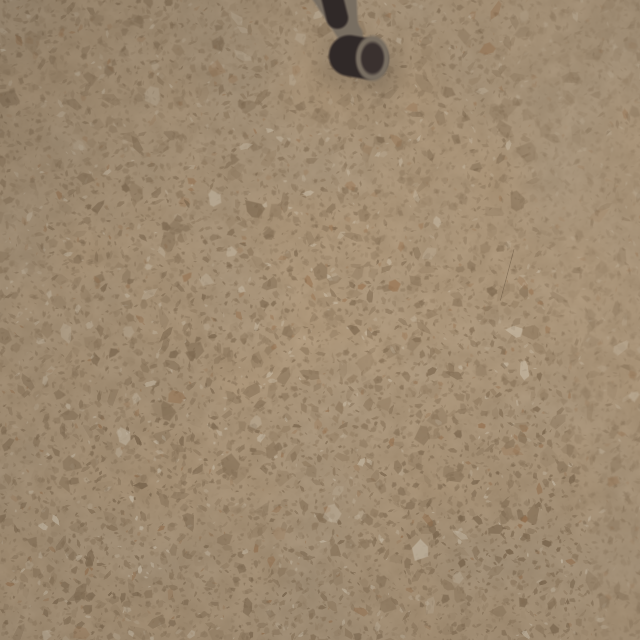
A Shadertoy shader for this texture:

```glsl
// Worn beige terrazzo floor with a dark chair caster at the top edge.
// Three scales of random convex stone chips lie over mottled cement;
// broad noise shades the floor, and capsules and ellipses form the caster.

float hash(vec2 p) {
    return fract(sin(dot(p, vec2(127.1, 311.7))) * 43758.5453);
}

float noise(vec2 p) {
    vec2 i = floor(p), f = fract(p);
    f = f * f * (3.0 - 2.0 * f);
    return mix(mix(hash(i), hash(i + vec2(1, 0)), f.x),
               mix(hash(i + vec2(0, 1)), hash(i + vec2(1, 1)), f.x), f.y);
}

float fbm(vec2 p) {
    float sum = 0.0, amp = 0.5;
    for (int i = 0; i < 4; i++) {
        sum += amp * noise(p);
        p = p * 2.03 + 17.3;
        amp *= 0.5;
    }
    return sum;
}

float capsule(vec2 p, vec2 a, vec2 b, float r) {
    vec2 d = b - a;
    return length(p - a - d * clamp(dot(p - a, d) / dot(d, d), 0.0, 1.0)) - r;
}

float ellipse(vec2 p, vec2 r) {
    return (length(p / r) - 1.0) * min(r.x, r.y);
}

float fill(float d, float soft) {
    return 1.0 - smoothstep(-soft, soft, d);
}

// Lays one scale of angular chips over the floor colour
vec3 addChips(vec3 floorColor, vec2 uv, float cells, float seed, float soft, float strength) {
    vec2 p = uv * cells + seed;
    vec2 cell = floor(p);
    for (int y = -1; y <= 1; y++)
    for (int x = -1; x <= 1; x++) {
        vec2 id = cell + vec2(x, y);
        float kind = hash(id + 3.7), tint = hash(id + 8.1);
        vec2 q = p - id - vec2(hash(id), hash(id + 41.3));
        float turn = 6.2832 * hash(id + 12.9);
        q = mat2(cos(turn), sin(turn), -sin(turn), cos(turn)) * q;
        q.y *= 1.0 + 1.3 * hash(id + 27.4);

        // Intersect six jittered half planes
        float size = mix(0.13, 0.42, pow(hash(id + 19.6), 1.4));
        float d = -1.0;
        for (int k = 0; k < 6; k++) {
            float r = hash(id + float(k) * 5.3 + 61.0);
            float a = (float(k) + 0.8 * r) * 1.0472;
            d = max(d, dot(q, vec2(cos(a), sin(a))) - size * (0.7 + 0.5 * fract(r * 7.0)));
        }

        vec3 stone = mix(vec3(0.47, 0.39, 0.295), vec3(0.58, 0.495, 0.39), tint);
        float opacity = mix(0.35, 0.95, hash(id + 33.8));
        if (kind < 0.06) stone = vec3(0.76, 0.71, 0.63);
        else if (kind < 0.10) stone = vec3(0.58, 0.44, 0.31);
        else if (kind > 0.8) opacity *= 0.3;
        floorColor = mix(floorColor, stone, fill(d, soft * cells) * opacity * strength);
    }
    return floorColor;
}

// Paints the fork, wheel, rim and hub with a soft contact shadow
vec3 addCaster(vec3 color, vec2 uv) {
    vec3 rubber = vec3(0.19, 0.16, 0.155), metal = vec3(0.47, 0.43, 0.38);
    vec2 hub = uv - vec2(0.582, 0.909);
    color *= 1.0 - 0.22 * fill(capsule(uv, vec2(0.54, 0.9), vec2(0.59, 0.89), 0.02), 0.05);
    color = mix(color, metal, fill(capsule(uv, vec2(0.505, 1.01), vec2(0.548, 0.945), 0.019), 0.003));
    color = mix(color, metal, fill(capsule(uv, vec2(0.545, 1.01), vec2(0.548, 0.94), 0.012), 0.003));
    color = mix(color, rubber, fill(capsule(uv, vec2(0.515, 1.02), vec2(0.527, 0.972), 0.017), 0.003));
    color = mix(color, rubber, fill(capsule(uv, vec2(0.546, 0.913), vec2(0.575, 0.908), 0.032), 0.003));
    color = mix(color, metal, fill(ellipse(hub, vec2(0.026, 0.035)), 0.003));
    return mix(color, rubber * 1.2, fill(ellipse(hub, vec2(0.018, 0.025)), 0.003));
}

void mainImage(out vec4 fragColor, in vec2 fragCoord) {
    vec2 uv = fragCoord / iResolution.xy;

    // The slab right of the slanted joint is smoother and fainter
    float rightSlab = smoothstep(-0.025, 0.025, uv.x - 0.94 + 0.153 * uv.y);
    float soft = mix(0.0014, 0.0026, max(rightSlab, uv.y * 0.6));
    float strength = mix(1.0, 0.6, rightSlab) * mix(1.0, 0.75, uv.y);
    strength *= 0.65 + 0.7 * fbm(uv * 6.0 + 4.0);

    // Cement with broad and fine mottling
    vec3 color = vec3(0.648, 0.567, 0.463);
    color += 0.06 * (fbm(uv * 45.0) - 0.47);
    color += vec3(0.02, 0.0, -0.02) * (fbm(uv * 8.0 + 31.0) - 0.47);

    color = addChips(color, uv, 88.0, 5.0, soft, strength * 0.75);
    color = addChips(color, uv, 52.0, 23.0, soft, strength * 0.9);
    color = addChips(color, uv, 27.0, 71.0, soft, strength * 0.8);

    // Thin scratch, then uneven room light
    color = mix(color, vec3(0.4, 0.33, 0.25), 0.6 * fill(capsule(uv, vec2(0.782, 0.531), vec2(0.803, 0.61), 0.0005), 0.001));
    float glow = exp(-3.5 * dot(uv - vec2(0.68, 0.62), uv - vec2(0.68, 0.62)));
    color *= 0.945 + 0.095 * glow + 0.06 * (fbm(uv * 4.0) - 0.47);
    color *= 1.0 - 0.07 * smoothstep(0.5, 1.0, uv.y) * (1.0 - uv.x);

    fragColor = vec4(addCaster(color, uv), 1.0);
}
```
